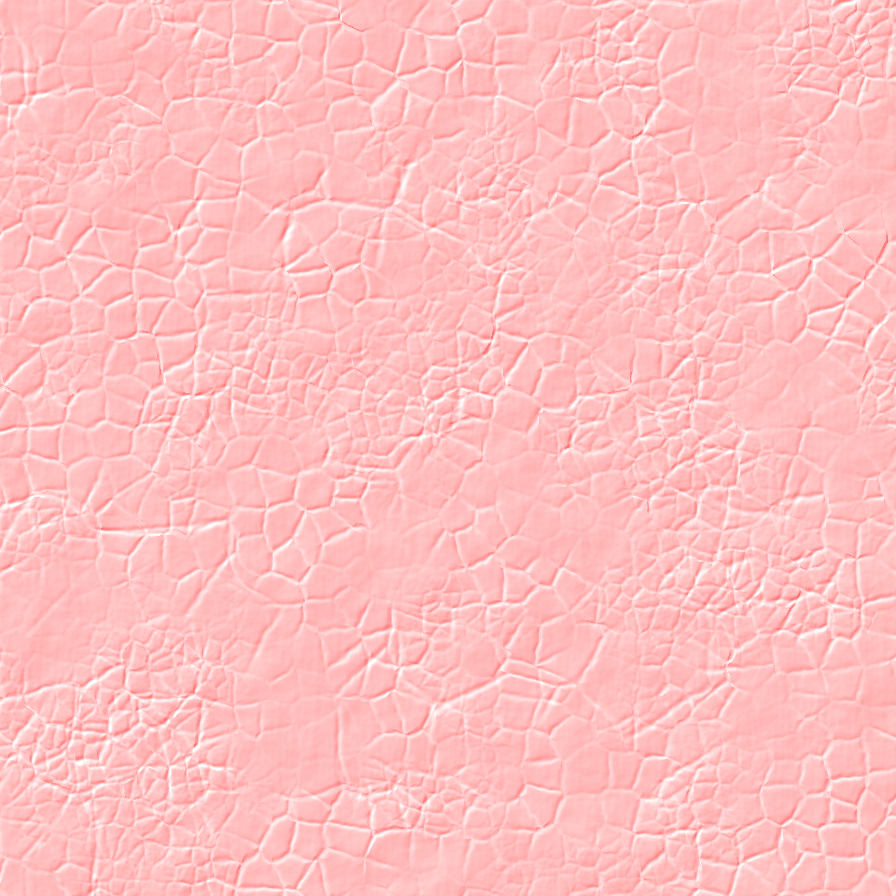
This texture is drawn by a Shadertoy shader. Its source:

```glsl
// Pink cracked leather: angular Voronoi plates of several sizes, parted by
// uneven grooves over a rough, gently rolling skin. The relief is embossed
// by the height difference along one light direction.

const vec3 SHADE_COLOR = vec3(1.0, 0.45, 0.45);
const vec3 LIGHT_COLOR = vec3(1.0, 1.0, 1.0);
const float BASE_TONE = 0.535;         // tone of a flat area, 0 shade to 1 light
const vec2 LIGHT_DIR = vec2(-0.6, 0.8);
const float EMBOSS_STEP = 0.0014;      // half the sampling distance
const float RELIEF_GAIN = 1.9;
const float GLINT_GAIN = 0.45;         // pale dust in the grooves

const float LARGE_PLATES = 9.0;        // plates across the canvas
const float MEDIUM_PLATES = 27.0;
const float SMALL_PLATES = 46.0;
const float GROOVE_WIDTH = 0.0028;
const float PILLOW_WIDTH = 0.0075;
const float SKIN_DEPTH = 5.6;
const float STREAK_DEPTH = 0.022;

vec2 hash2(vec2 p) {
    vec3 q = fract(p.xyx * vec3(0.1031, 0.1030, 0.0973));
    q += dot(q, q.yzx + 33.33);
    return fract((q.xx + q.yz) * q.zy);
}

float cornerSlope(vec2 cell, vec2 offset) {
    float angle = 6.28319 * hash2(cell).x;
    return dot(vec2(cos(angle), sin(angle)), offset);
}

// Gradient noise, about -0.7 to 0.7
float gradientNoise(vec2 p) {
    vec2 i = floor(p), f = fract(p);
    vec2 u = f * f * f * (f * (f * 6.0 - 15.0) + 10.0);
    vec2 e = vec2(0.0, 1.0);
    float low = mix(cornerSlope(i, f), cornerSlope(i + e.yx, f - e.yx), u.x);
    float high = mix(cornerSlope(i + e.xy, f - e.xy), cornerSlope(i + e.yy, f - e.yy), u.x);
    return mix(low, high, u.y);
}

// x: distance to the nearest plate border in canvas units, y: plate random
vec2 plates(vec2 p, float count) {
    vec2 q = p * count + count;
    vec2 base = floor(q);
    vec2 nearest = vec2(9.0), second = vec2(9.0);
    float id = 0.0;
    for (int y = -1; y <= 1; y++)
    for (int x = -1; x <= 1; x++) {
        vec2 cell = base + vec2(x, y);
        vec2 rnd = hash2(cell);
        vec2 r = cell + 0.06 + 0.88 * rnd - q;
        if (dot(r, r) < dot(nearest, nearest)) {
            second = nearest;
            nearest = r;
            id = fract(rnd.x * 7.3 + rnd.y * 3.1);
        } else if (dot(r, r) < dot(second, second)) {
            second = r;
        }
    }
    float border = dot(0.5 * (nearest + second), normalize(second - nearest));
    return vec2(border / count, id);
}

// Depth of one groove layer, with softly swollen plates
float grooves(vec2 p, float count, float width) {
    vec2 plate = plates(p, count);
    float cut = exp(-plate.x * plate.x / (width * width));
    float pillow = smoothstep(0.0, PILLOW_WIDTH, plate.x);
    return 0.19 * cut + (0.02 + 0.09 * plate.y) * (1.0 - pillow);
}

// Share of small, rough plates; the rest is smoother
float roughness(vec2 p) {
    float n = gradientNoise(p * 5.0 + 3.7) + 0.5 * gradientNoise(p * 13.0 + 8.1);
    return smoothstep(-0.15, 0.4, n);
}

float crackDepth(vec2 p, float rough) {
    vec2 bend = vec2(gradientNoise(p * 17.0), gradientNoise(p * 17.0 + 41.3));
    vec2 ragged = vec2(gradientNoise(p * 90.0 + 5.0), gradientNoise(p * 90.0 + 71.0));
    vec2 q = p + 0.010 * bend + 0.0022 * ragged;
    float wear = gradientNoise(p * 8.0 + 19.0) + 0.7 * gradientNoise(p * 24.0 + 2.0);
    float medium = 0.15 + 0.85 * smoothstep(-0.4, 0.4, wear);
    float large = smoothstep(-0.05, 0.35, gradientNoise(p * 6.0 + 57.0));
    float depth = medium * grooves(q, MEDIUM_PLATES, GROOVE_WIDTH);
    depth += 0.65 * rough * grooves(q + 0.31, SMALL_PLATES, GROOVE_WIDTH * 0.85);
    depth += 0.9 * large * grooves(q + 0.012 * bend.yx, LARGE_PLATES, GROOVE_WIDTH * 1.2);
    return depth;
}

// Rolling skin, pores and faint upright brush streaks
float skinHeight(vec2 p, float rough) {
    float height = 0.0, freq = 13.0;
    for (int i = 0; i < 5; i++) {
        float fine = smoothstep(30.0, 150.0, freq);
        float strength = mix(0.85, 0.55 + 0.9 * rough, fine);
        height += strength * gradientNoise(p * freq + float(i) * 17.3) / freq;
        freq *= 2.03;
    }
    float streak = gradientNoise(p * vec2(170.0, 22.0) + 9.0);
    return SKIN_DEPTH * height + STREAK_DEPTH * (1.0 - rough) * streak;
}

void mainImage(out vec4 fragColor, in vec2 fragCoord) {
    vec2 p = fragCoord / min(iResolution.x, iResolution.y);
    vec2 toLight = normalize(LIGHT_DIR) * EMBOSS_STEP;
    float rough = roughness(p);

    // Slopes rising away from the light catch it
    float nearDepth = crackDepth(p + toLight, rough);
    float farDepth = crackDepth(p - toLight, rough);
    float slope = nearDepth - farDepth;
    slope += skinHeight(p - toLight, rough) - skinHeight(p + toLight, rough);

    float tone = BASE_TONE + RELIEF_GAIN * slope;
    tone += GLINT_GAIN * (min(nearDepth, farDepth) - 0.03);
    tone += 0.03 * gradientNoise(p * 4.0 + 11.0);
    fragColor = vec4(mix(SHADE_COLOR, LIGHT_COLOR, clamp(tone, 0.0, 1.0)), 1.0);
}
```
